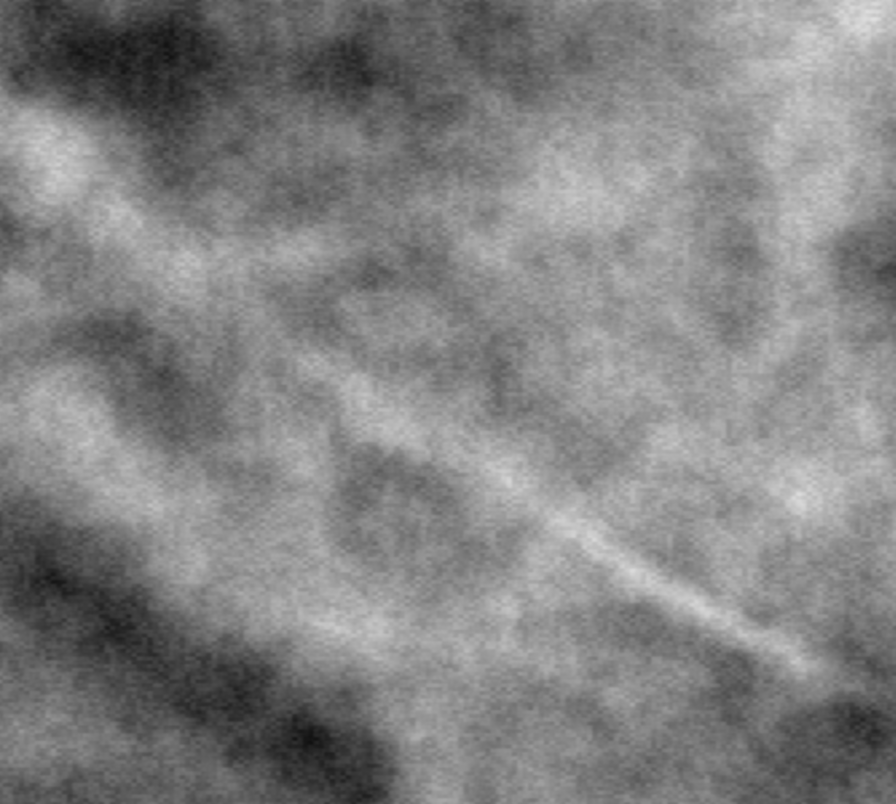
Give the GLSL for this texture, as a WebGL 2 fragment shader.

```glsl
#version 300 es
precision highp float;
// Soft grey haze crossed by a pale diagonal streak, with dark hollows and bright clouds.
// Broad gaussian tones are laid along and across the drift, warped by noise,
// then covered with stretched wisps, round mottling and fine grain.

uniform vec2 u_resolution;
out vec4 fragColor;

const float BASE_TONE = 0.535;
const vec2 DRIFT = vec2(0.848, -0.530);    // direction of streak and wisps
const float WARP = 0.10;                   // raggedness of the broad tones
const float WISP_SCALE = 5.0;
const float WISP_STRETCH = 0.42;
const float WISP_CONTRAST = 0.42;
const float MOTTLE_SCALE = 13.0;
const float MOTTLE_CONTRAST = 0.40;
const vec2 GRAIN_SCALE = vec2(150.0, 210.0);
const float GRAIN_CONTRAST = 0.09;
const float STREAK_CENTRE = 0.668;         // position across the drift
const float STREAK_BEND = 0.09;
const float STREAK_LIGHT = 0.13;
const float CORE_LIGHT = 0.11;
const float LOWER_BAND_LIGHT = 0.11;
const float TROUGH_DARK = 0.32;

float hash(vec2 cell) {
  return fract(sin(dot(cell, vec2(127.1, 311.7))) * 43758.5453);
}

float noise(vec2 x) {
  vec2 i = floor(x), f = fract(x);
  vec2 u = f * f * f * (f * (f * 6.0 - 15.0) + 10.0);
  return mix(mix(hash(i), hash(i + vec2(1, 0)), u.x),
             mix(hash(i + vec2(0, 1)), hash(i + vec2(1, 1)), u.x), u.y);
}

// Layered noise centred on zero; each octave is turned to hide the lattice.
float fbm(vec2 x) {
  const mat2 turn = mat2(0.8, 0.6, -0.6, 0.8);
  float sum = 0.0, amp = 0.42;
  for (int i = 0; i < 5; i++) {
    sum += amp * (noise(x) - 0.5);
    x = turn * x * 2.03 + 17.3;
    amp *= 0.6;
  }
  return sum;
}

float bell(float x) { return exp(-x * x); }

float cloud(vec2 offset, vec2 radius) {
  vec2 d = offset / radius;
  return exp(-dot(d, d));
}

// Long bands; q.x runs along the drift and q.y across it.
float bands(vec2 q) {
  float bend = q.x - 0.35;
  float across = q.y - STREAK_CENTRE - STREAK_BEND * bend * bend;
  float width = mix(0.048, 0.022, smoothstep(0.2, 0.75, q.x));
  float ends = 1.0 - smoothstep(0.72, 0.90, q.x);
  float tone = STREAK_LIGHT * bell(across / width) * ends;
  tone += CORE_LIGHT * bell(across / 0.017) * bell((q.x - 0.54) / 0.25);
  tone += LOWER_BAND_LIGHT * bell((q.y - 0.42) / 0.065)
        * (1.0 - smoothstep(0.2, 0.55, q.x));
  tone -= TROUGH_DARK * bell((q.y - 0.265) / 0.075)
        * (1.0 - smoothstep(0.33, 0.52, q.x));
  return tone - 0.10 * (1.0 - smoothstep(0.10, 0.28, q.y));
}

// Hollows lying along the drift.
float hollows(vec2 q) {
  float tone = 0.29 * cloud(q - vec2(-0.16, 0.53), vec2(0.15, 0.065));
  tone += 0.15 * cloud(q - vec2(0.17, 0.615), vec2(0.13, 0.030));
  tone += 0.19 * cloud(q - vec2(-0.36, 0.625), vec2(0.11, 0.035));
  tone += 0.33 * cloud(q - vec2(-0.39, 0.845), vec2(0.16, 0.100));
  return tone;
}

// Open sky tones, in upright coordinates.
float sky(vec2 p) {
  float tone = 0.25 * cloud(p - vec2(1.03, 0.93), vec2(0.16, 0.20));
  tone += 0.14 * cloud(p - vec2(0.66, 0.74), vec2(0.16, 0.10));
  tone += 0.11 * cloud(p - vec2(0.90, 0.48), vec2(0.25, 0.22));
  tone -= 0.17 * cloud(p - vec2(0.58, 0.95), vec2(0.33, 0.10));
  tone -= 0.12 * cloud(p - vec2(0.45, 0.62), vec2(0.09, 0.05));
  tone -= 0.24 * cloud(p - vec2(1.14, 0.65), vec2(0.08, 0.12));
  tone -= 0.16 * cloud(p - vec2(1.08, 0.08), vec2(0.18, 0.11));
  return tone;
}

void main() {
  vec2 p = gl_FragCoord.xy / u_resolution.y;
  vec2 q = vec2(dot(p, DRIFT), dot(p, vec2(-DRIFT.y, DRIFT.x)));

  // Ragged edges for clouds, gentler ones for the streak
  vec2 warp = WARP * vec2(fbm(p * 6.0 + 3.7), fbm(p * 6.0 + 41.2));
  float tone = BASE_TONE + bands(q + 0.4 * warp);
  tone += sky(p + 1.5 * warp) - hollows(q + warp);

  // Wisps, mottling and grain
  vec2 wispPos = q * vec2(WISP_STRETCH, 1.0) * WISP_SCALE + warp * 5.0;
  tone += WISP_CONTRAST * fbm(wispPos + 8.4);
  tone += MOTTLE_CONTRAST * fbm(p * MOTTLE_SCALE + 23.1);
  tone += GRAIN_CONTRAST * (noise(p * GRAIN_SCALE) - 0.5);

  fragColor = vec4(vec3(clamp(tone, 0.0, 1.0)), 1.0);
}
```
